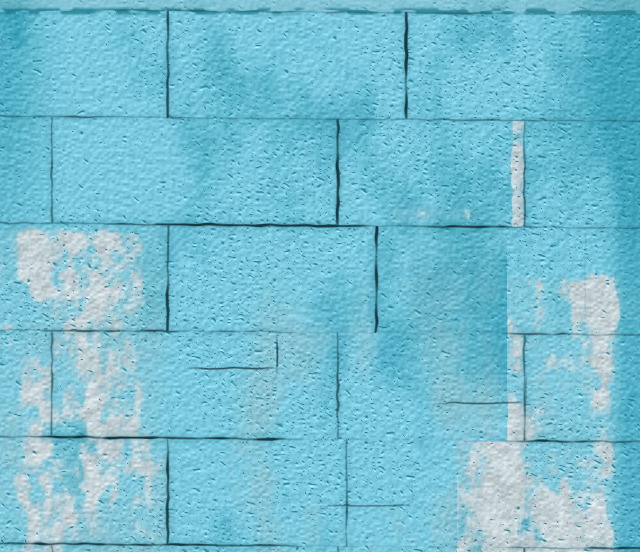
This texture is drawn by a WebGL 1 fragment shader. Its source:

```glsl
precision highp float;
// Weathered turquoise block wall: staggered courses, broken joints, pitted paint and pale worn patches.
uniform vec2 u_resolution;

#define COURSE_HEIGHT 0.1935
#define WALL_TOP 0.983
#define COURSE_TILT 0.008
#define JOINT_WIDTH 0.0021
#define PIT_CELLS vec2(62.0, 105.0)
#define PAINT vec3(0.48, 0.79, 0.875)
#define DEEP_PAINT vec3(0.23, 0.63, 0.72)
#define HAZE vec3(0.58, 0.76, 0.80)
#define BARE vec3(0.78, 0.82, 0.835)
#define PIT_COLOR vec3(0.11, 0.48, 0.55)
#define JOINT_COLOR vec3(0.10, 0.22, 0.26)

float hash(vec2 p) {
  return fract(sin(dot(p, vec2(127.1, 311.7))) * 43758.5);
}

float noise(vec2 p) {
  vec2 i = floor(p), f = fract(p);
  f = f * f * (3.0 - 2.0 * f);
  return mix(mix(hash(i), hash(i + vec2(1, 0)), f.x),
             mix(hash(i + vec2(0, 1)), hash(i + 1.0), f.x), f.y);
}

float fbm(vec2 p) {
  float sum = 0.0, amp = 0.5;
  for (int i = 0; i < 5; i++) {
    sum += amp * noise(p);
    p = p * 2.03 + 17.3;
    amp *= 0.55;
  }
  return sum;
}

float fall(float a, float b, float x) { return 1.0 - smoothstep(a, b, x); }

float band(float a, float b, float soft, float x) {
  return smoothstep(a - soft, a + soft, x) * fall(b - soft, b + soft, x);
}

float stroke(float d, float halfWidth) {
  float aa = max(1.0 / u_resolution.y, 0.0016);
  return fall(halfWidth - aa, halfWidth + aa, abs(d));
}

// Small slanted dents, one at most per cell
float pits(vec2 p, float density) {
  vec2 q = (p + vec2(0.0, 0.22 * p.x)) * PIT_CELLS;
  q += 0.9 * vec2(noise(p * 80.0), noise(p * 80.0 + 40.0));
  vec2 id = floor(q);
  vec2 center = 0.35 + 0.3 * vec2(hash(id + 3.1), hash(id + 8.7));
  float size = 0.14 + 0.26 * hash(id + 5.3);
  float d = length((fract(q) - center) * vec2(1.0, 1.3));
  return fall(size * 0.1, size, d) * step(hash(id), density);
}

// Joint position along a course, in canvas heights
float jointX(float row, float k) {
  float evenX = 0.304 + k * (0.432 - 0.027 * row);
  float oddX = 0.094 + k * 0.428 + 0.09 * step(abs(k - 1.0), 0.5);
  return mix(evenX, oddX, mod(row, 2.0));
}

void main() {
  vec2 p = gl_FragCoord.xy / u_resolution.y;
  float rough = noise(p * 60.0) - 0.5;
  vec2 w = p + 0.003 * vec2(rough, noise(p * 45.0 + 9.0) - 0.5);
  float t = (WALL_TOP - w.y - COURSE_TILT * w.x) / COURSE_HEIGHT;
  float row = floor(t), onWall = step(0.0, t), odd = mod(row, 2.0);
  float repaired = band(0.52, 0.915, 0.03, p.x) * smoothstep(2.6, 2.7, t);

  // Bed joints, breaking up along the wall
  float edge = floor(t + 0.5);
  float bedD = (t - edge) * COURSE_HEIGHT;
  float bedInk = 0.35 + 0.65 * smoothstep(0.4, 0.75, noise(vec2(w.x * 7.0, edge * 7.3 + 2.0)));
  bedInk *= 0.4 + noise(vec2(w.x * 55.0, edge * 3.7));
  bedInk += 0.4 * band(0.31, 0.66, 0.04, p.x) * step(abs(edge - 2.0), 0.5);
  bedInk *= (1.0 - 0.85 * repaired) * mix(0.4, 1.0, step(0.5, edge));
  float joint = stroke(bedD, JOINT_WIDTH * (0.45 + 0.4 * bedInk)) * bedInk;
  float shadow = exp(-abs(bedD) * 200.0) * bedInk;

  // Head joints and the bare strip beside the last one of odd courses
  float chip = 0.0;
  for (int i = 0; i < 3; i++) {
    float k = float(i), last = step(1.5, k), middle = step(abs(k - 1.0), 0.5);
    float d = w.x - jointX(row, k);
    float ink = 0.55 + 0.35 * middle * step(row, 2.5) + 0.25 * (1.0 - odd) * (1.0 - middle);
    ink *= mix(1.0, 0.12, last * (1.0 - odd)) * onWall;
    ink *= 0.5 + 0.75 * noise(vec2(k * 9.0 + row, w.y * 26.0));
    joint = max(joint, stroke(d, JOINT_WIDTH * (0.3 + 0.9 * ink)) * ink);
    shadow = max(shadow, exp(-abs(d) * 200.0) * ink);
    chip += band(-0.024, 0.001, 0.005, d) * last * odd * onWall;
  }

  // Broken ledges in the repaired lower courses, each with a short upright
  for (int i = 0; i < 3; i++) {
    float k = float(i);
    vec2 mid = vec2(0.422 + 0.7775 * k - 0.3275 * k * k, 0.333 - 0.0015 * k - 0.0615 * k * k);
    vec2 d = w - mid;
    float ledge = stroke(d.y, JOINT_WIDTH * 0.7) * band(-0.07, 0.07, 0.03, d.x);
    float upright = stroke(d.x - 0.08, JOINT_WIDTH * 0.7) * band(0.0, 0.05, 0.015, d.y);
    joint = max(joint, (0.85 - 0.15 * k) * max(ledge, upright * (1.0 - 0.4 * k)));
  }

  // Paint: mottling, darker borders, a shaded repair edge and pale smears
  float sides = fall(0.0, 0.13, p.x) + smoothstep(1.02, 1.15, p.x);
  float shade = 0.55 * smoothstep(0.55, 0.85, fbm(p * vec2(8.0, 5.0) + 3.0));
  shade += 0.65 * sides * smoothstep(0.4, 0.85, p.y) + 0.6 * smoothstep(1.09, 1.14, p.x);
  shade += 0.75 * smoothstep(0.74, 0.91, p.x) * band(0.29, 0.54, 0.06, p.y) * step(p.x, 0.918);
  vec3 color = mix(PAINT, DEEP_PAINT, clamp(shade, 0.0, 0.9));
  float haze = smoothstep(0.5, 0.8, fbm(p * vec2(11.0, 5.0) + 31.0)) * fall(0.25, 0.7, p.y);
  color = mix(color, HAZE, 0.65 * haze);

  // Worn patches: ragged vertical streaks, cut sharply where the repair begins
  float rightStart = mix(0.826, 0.919, step(0.2, p.y));
  float cover = fall(0.24, 0.42, p.x) * fall(0.57, 0.61, p.y);
  float rightCover = smoothstep(rightStart - 0.003, rightStart + 0.003, p.x);
  rightCover *= fall(0.47, 0.54, p.y) * fall(1.10, 1.15, p.x);
  cover = max(cover, rightCover * 1.15);
  cover = max(cover, 0.9 * band(0.69, 0.88, 0.03, p.x) * band(0.59, 0.635, 0.02, p.y));
  cover = max(cover, max(1.2 * chip, 0.35 * fall(0.6, 0.8, p.y)));
  float streaks = 0.6 * fbm(p * vec2(13.0, 5.0) + 50.0) + 0.4 * fbm(p * vec2(48.0, 32.0) + 7.0);
  float wear = smoothstep(-0.1, 0.13, 1.5 * (streaks - 0.575) + 0.55 * (cover - 0.93));
  color = mix(color, HAZE, 0.2 * smoothstep(0.5, 1.0, cover));
  color = mix(color, BARE + 0.1 * rough, 0.95 * wear);

  // Surface grain, pits with a lit lower lip, then joints
  vec2 g = p * vec2(150.0, 210.0);
  color += 0.12 * (noise(g) - noise(g + vec2(0.3, -0.8)));
  color += 0.06 * (noise(p * 260.0 + 5.0) - 0.5);
  float density = mix(0.16, 0.6, smoothstep(0.4, 0.65, noise(p * 7.0 + 12.0))) * (1.0 - 0.6 * wear);
  color += 0.10 * pits(p + vec2(0.0, 0.004), density);
  color = mix(color, PIT_COLOR, 0.85 * pits(p, density));
  color = mix(color, PIT_COLOR, 0.5 * pits(p * 1.7 + 4.0, 0.7 * density));
  float crumbs = smoothstep(0.4, 0.65, noise(p * vec2(50.0, 130.0))) * band(0.974, 0.985, 0.004, p.y);
  color = mix(color, HAZE, 0.4 * (1.0 - onWall));
  color = mix(color, PIT_COLOR, 0.75 * crumbs);
  color = mix(color, PIT_COLOR, 0.45 * clamp(shadow, 0.0, 1.0));
  color = mix(color, JOINT_COLOR, clamp(joint, 0.0, 1.0));
  gl_FragColor = vec4(clamp(color, 0.0, 1.0), 1.0);
}
```
